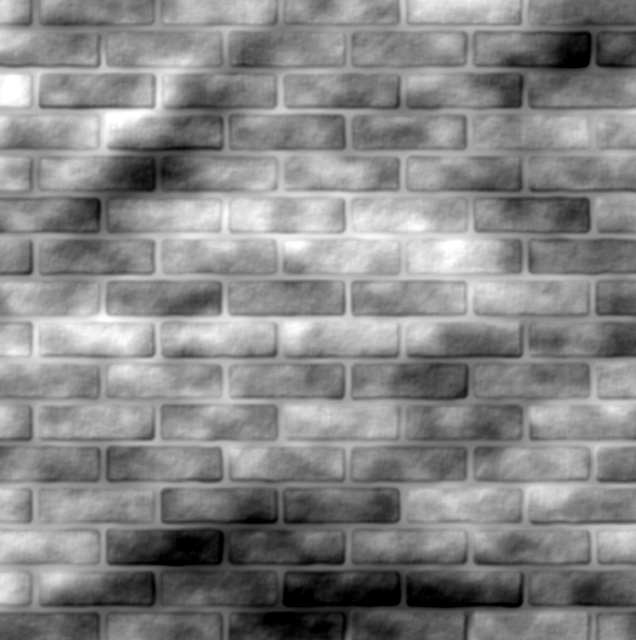
A Shadertoy shader for this texture map:

```glsl
// Grey relief of a worn running-bond brick wall under patchy light.
#define BRICK vec2(0.1914, 0.0648)  // pitch of one brick, in canvas heights
#define TOP_JOINT 0.0447            // first bed joint below the top edge
#define EVEN_JOINT 0.1610           // x of a head joint in even rows
#define ODD_JOINT 0.0552            // x of a head joint in odd rows
#define HALF_JOINT 0.0042
#define CORNER 0.0085
#define MORTAR_TONE 0.61
#define TONE_SPREAD 0.18
#define MOTTLE 0.48
#define GRAIN 0.13
#define CLOUDS 0.60

float hash(vec2 p) {
    vec3 a = fract(vec3(p.xyx) * 0.1031);
    a += dot(a, a.yzx + 33.33);
    return fract((a.x + a.y) * a.z);
}

float noise(vec2 p) {
    vec2 i = floor(p), f = fract(p);
    f = f * f * f * (f * (f * 6.0 - 15.0) + 10.0);
    vec2 e = vec2(0.0, 1.0);
    return mix(mix(hash(i), hash(i + e.yx), f.x),
               mix(hash(i + e.xy), hash(i + e.yy), f.x), f.y);
}

// Fractal noise; a lower gain gives a smoother field
float fbm(vec2 p, float gain) {
    float sum = 0.0, total = 0.0, amp = 1.0;
    for (int i = 0; i < 4; i++) {
        sum += amp * noise(p);
        total += amp;
        p = mat2(1.6, 1.2, -1.2, 1.6) * p + 17.3;
        amp *= gain;
    }
    return sum / total;
}

float roundBox(vec2 p, vec2 halfSize) {
    vec2 q = abs(p) - halfSize + CORNER;
    return length(max(q, 0.0)) + min(max(q.x, q.y), 0.0) - CORNER;
}

// Soft coverage of a brick from its signed distance
float body(float d) {
    return 1.0 - smoothstep(-0.0060, 0.0040, d);
}

// Soft elliptical patch, tilted by an angle
float patchGlow(vec2 p, vec2 centre, float angle, vec2 radius) {
    float c = cos(angle), s = sin(angle);
    vec2 q = mat2(c, -s, s, c) * (p - centre) / radius;
    return exp(-dot(q, q));
}

// Broad light and shade across the wall
float wallLight(vec2 p) {
    vec2 slanted = mat2(0.96, -0.28, 0.28, 0.96) * p;
    float light = CLOUDS * (fbm(slanted * vec2(5.0, 10.0) + 41.0, 0.4) - 0.5);
    p += 0.025 * (vec2(noise(p * 14.0), noise(p * 14.0 + 60.0)) - 0.5);
    light -= 0.40 * patchGlow(p, vec2(0.29, 0.79), 0.82, vec2(0.22, 0.045));
    light -= 0.38 * patchGlow(p, vec2(0.40, 0.16), 0.15, vec2(0.24, 0.065));
    light -= 0.34 * patchGlow(p, vec2(0.84, 0.88), 0.35, vec2(0.13, 0.055));
    light -= 0.30 * patchGlow(p, vec2(0.60, 0.06), 0.00, vec2(0.45, 0.055));
    light += 0.38 * patchGlow(p, vec2(0.22, 0.48), 0.12, vec2(0.25, 0.038));
    light += 0.34 * patchGlow(p, vec2(0.55, 0.99), 0.05, vec2(0.28, 0.035));
    light += 0.28 * patchGlow(p, vec2(0.46, 0.65), -0.08, vec2(0.25, 0.045));
    light += 0.32 * patchGlow(p, vec2(0.80, 0.55), 0.10, vec2(0.13, 0.035));
    light += 0.30 * patchGlow(p, vec2(0.22, 0.83), 0.75, vec2(0.17, 0.035));
    return light;
}

void mainImage(out vec4 fragColor, in vec2 fragCoord) {
    vec2 uv = fragCoord / iResolution.y;

    // Running-bond layout, counted down from the top
    vec2 worn = uv + 0.0025 * (vec2(noise(uv * 40.0), noise(uv * 40.0 + 90.0)) - 0.5);
    float bed = (1.0 - worn.y - TOP_JOINT) / BRICK.y;
    float row = floor(bed);
    float joint = mix(EVEN_JOINT, ODD_JOINT, mod(row, 2.0));
    float along = (worn.x - joint) / BRICK.x;
    vec2 id = vec2(floor(along), row) + 20.0;
    vec2 local = vec2(fract(along) - 0.5, 0.5 - fract(bed)) * BRICK;
    float tone = hash(id);
    float lift = hash(id + 71.0);

    // Brick outline and relief lit from the upper left
    vec2 halfSize = 0.5 * BRICK - HALF_JOINT - 0.0008 * hash(id + 37.0);
    float d = roundBox(local, halfSize);
    float face = body(d);
    vec2 toLight = vec2(-0.0022, 0.0022);
    float relief = body(roundBox(local - toLight, halfSize))
                 - body(roundBox(local + toLight, halfSize));
    float rim = exp(-pow((d + 0.0020) / 0.0036, 2.0));

    // Stains, pits and the sloping face of each brick
    float stain = fbm(uv * vec2(21.0, 30.0) + id * 7.7, 0.38) - 0.5;
    vec2 pitUv = uv * 75.0 + id * 3.1;
    float pits = fbm(pitUv, 0.5) - fbm(pitUv + vec2(-0.28, 0.32), 0.5);
    float slope = local.y / BRICK.y * mix(0.02, 0.26, lift * lift)
                - local.x / BRICK.x * 0.06;
    float brick = 0.53 + TONE_SPREAD * (tone - 0.5) + MOTTLE * stain
                - GRAIN * pits + slope;

    // Mortar, faces and edge shading
    float mortar = MORTAR_TONE + 0.12 * (noise(uv * 30.0) - 0.5);
    float value = mix(mortar, brick, face);
    value += relief * mix(0.02, 0.20, lift * lift * lift);
    value -= rim * mix(0.06, 0.12, 1.0 - tone);
    value += wallLight(uv);

    // Bright stubs at the left border
    value += 0.22 * face * mod(row, 2.0) * (1.0 - smoothstep(0.01, 0.06, uv.x));

    fragColor = vec4(vec3(clamp(value, 0.0, 1.0)), 1.0);
}
```
